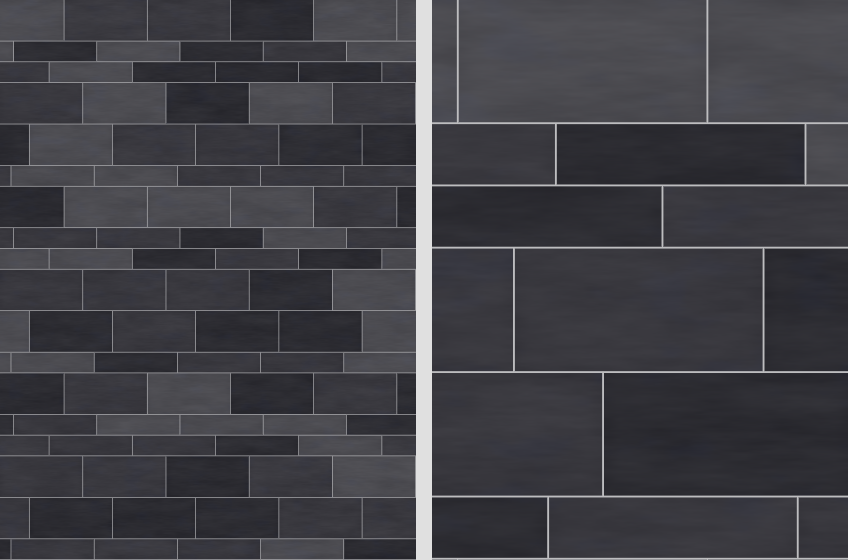
Left: the whole. Right: its middle third, enlarged.
A WebGL 2 fragment shader for this texture:

```glsl
#version 300 es
precision highp float;

uniform vec2 u_resolution;
out vec4 fragColor;

// Layout: each band stacks six courses, measured in units of the thin course
const int COURSES = 6;
const float COURSE_HEIGHT[COURSES] = float[](2.0, 1.0, 1.0, 2.0, 2.0, 1.0);
const float COURSE_SHIFT[COURSES] = float[](0.770, 0.163, 0.590, 0.995, 0.352, 0.132);
const float BAND_UNITS = 9.0;
const float BANDS = 3.0;
const float TILES_ACROSS = 5.0;
const float UNIT_ASPECT = 0.25;      // thin course height / tile width
const float TOP_SHIFT = 0.02;        // lifts the joints slightly, in units

// Joints, as a share of the canvas width
const float GROUT_WIDTH = 0.0015;
const vec3 GROUT = vec3(0.74, 0.74, 0.75);

// Tile tones and wear
const vec3 DARK_SLATE = vec3(0.175, 0.174, 0.196);
const vec3 MID_SLATE = vec3(0.225, 0.222, 0.245);
const vec3 LIGHT_SLATE = vec3(0.300, 0.298, 0.318);
const vec3 BLUE_STAIN = vec3(-0.004, 0.0, 0.012);
const float TONE_JITTER = 0.010;
const float CLOUD_AMOUNT = 0.055;
const float STREAK_AMOUNT = 0.028;
const float EDGE_SHADE = 0.010;
const float TONE_SEED = 23.0;

float hash(vec2 p) {
  vec3 q = fract(p.xyx * 0.1031);
  q += dot(q, q.yzx + 33.33);
  return fract((q.x + q.y) * q.z);
}

float valueNoise(vec2 p) {
  vec2 cell = floor(p);
  vec2 f = fract(p);
  f = f * f * (3.0 - 2.0 * f);
  float low = mix(hash(cell), hash(cell + vec2(1.0, 0.0)), f.x);
  float high = mix(hash(cell + vec2(0.0, 1.0)), hash(cell + 1.0), f.x);
  return mix(low, high, f.y);
}

float fbm(vec2 p) {
  float sum = 0.0;
  float weight = 0.5;
  for (int i = 0; i < 4; i++) {
    sum += weight * valueNoise(p);
    p = p * 2.03 + 7.3;
    weight *= 0.5;
  }
  return sum;
}

// Share of a pixel-wide box covered by a joint whose centre is dist away
float jointCoverage(float dist, float pixel) {
  float halfWidth = 0.5 * GROUT_WIDTH;
  float near = max(dist - 0.5 * pixel, -halfWidth);
  float far = min(dist + 0.5 * pixel, halfWidth);
  return clamp((far - near) / pixel, 0.0, 1.0);
}

vec3 tileColor(vec2 id, vec2 local, float edge) {
  float pick = hash(id + TONE_SEED);
  vec3 color = pick < 0.33 ? DARK_SLATE : pick < 0.67 ? MID_SLATE : LIGHT_SLATE;
  color += TONE_JITTER * (hash(id + 71.0) - 0.5);

  // Soft clouds and fine horizontal brushing, different on every tile
  vec2 seed = id * vec2(17.0, 31.0);
  float cloud = fbm(local * vec2(3.0, 9.0) + seed) - 0.47;
  float streak = fbm(local * vec2(9.0, 60.0) + seed + 53.0) - 0.47;
  float stain = smoothstep(0.5, 0.75, fbm(local * vec2(5.0, 10.0) + seed + 91.0));
  color += CLOUD_AMOUNT * cloud + STREAK_AMOUNT * streak + BLUE_STAIN * stain;
  return color - EDGE_SHADE * (1.0 - smoothstep(0.0, 0.08, edge));
}

void main() {
  vec2 uv = gl_FragCoord.xy / u_resolution;
  float pixel = 1.0 / u_resolution.x;
  float units = BANDS * BAND_UNITS;
  float y = (1.0 - uv.y) * units + TOP_SHIFT;
  float band = floor(y / BAND_UNITS);
  float inBand = mod(y, BAND_UNITS);

  // Find the course that holds this height
  int course = 0;
  float top = 0.0;
  for (int i = 0; i < COURSES - 1; i++) {
    if (inBand < top + COURSE_HEIGHT[i]) break;
    top += COURSE_HEIGHT[i];
    course = i + 1;
  }

  // Tile index and position inside the tile, in tile widths
  float x = uv.x * TILES_ACROSS - COURSE_SHIFT[course];
  vec2 id = vec2(mod(floor(x), TILES_ACROSS), band * float(COURSES) + float(course));
  vec2 local = vec2(fract(x), (inBand - top) * UNIT_ASPECT);
  vec2 size = vec2(1.0, COURSE_HEIGHT[course] * UNIT_ASPECT);
  vec2 border = min(local, size - local);

  // Distances to the joints in canvas widths
  float unitHeight = u_resolution.y / (u_resolution.x * units);
  float vertical = jointCoverage(border.x / TILES_ACROSS, pixel);
  float horizontal = jointCoverage(border.y / UNIT_ASPECT * unitHeight, pixel);

  vec3 color = tileColor(id, local, min(border.x, border.y));
  fragColor = vec4(mix(color, GROUT, max(vertical, horizontal)), 1.0);
}
```
